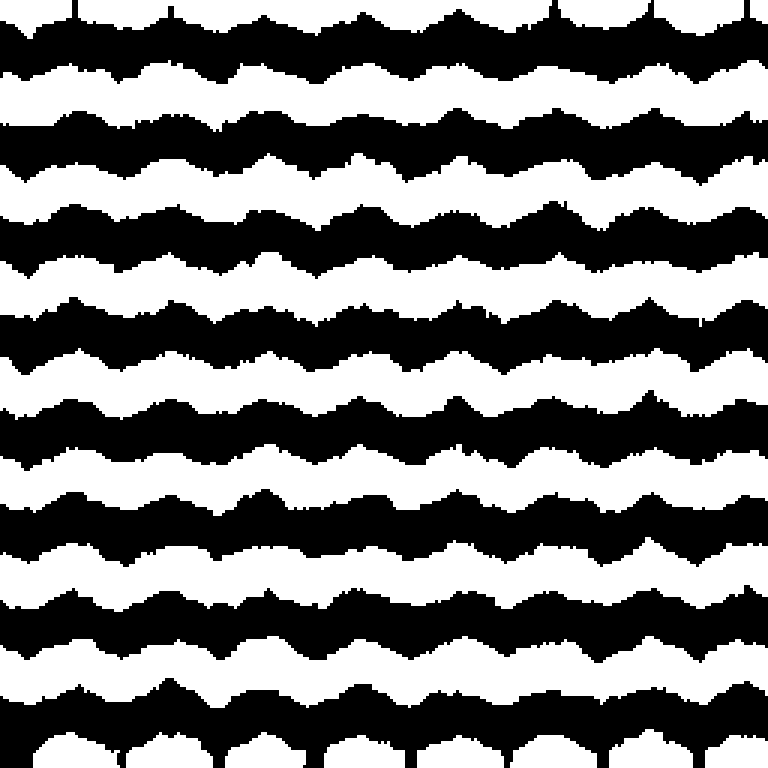
Give the GLSL for this pattern, as a WebGL 1 fragment shader.

```glsl
precision highp float;

// Eight wavy black bands on white, each with eight scalloped lobes.
// Upper edges rise to cusps and lower edges hang in cusps; noise roughens both
// before the result is thresholded on a coarse square grid.

uniform vec2 u_resolution;

const vec3 INK = vec3(0.0);
const vec3 PAPER = vec3(1.0);
const float GRID = 256.0;        // square cells across the canvas
const float REPEATS = 8.0;       // lobes across and bands down
const float PITCH = GRID / REPEATS;
const float VALLEY_PHASE = 0.28; // place of the valley within a repeat
const float HALF_BAND = 8.5;     // half the band thickness, in cells
const float WAVE = 3.2;          // wave amplitude, in cells
const float SCALLOP = 1.35;      // 1 = zigzag, 2 = round scallops
const float LUMP_SIZE = 9.0;
const float LUMP_HEIGHT = 3.4;
const float GRAIN_SIZE = 3.0;
const float GRAIN_HEIGHT = 2.8;
const float COLUMN_JITTER = 0.9;
const float BORDER = 8.0;        // depth of the border strips, in cells
const float TOP_TICK = 1.8;      // half widths of the border ticks
const float BOTTOM_TICK = 2.8;
const float CORNER = 9.5;        // size of the filled lower left corner

float hash(vec2 p) {
  vec3 q = fract(p.xyx * 0.1031);
  q += dot(q, q.yzx + 33.33);
  return fract((q.x + q.y) * q.z);
}

float valueNoise(vec2 p) {
  vec2 i = floor(p);
  vec2 f = fract(p);
  f = f * f * (3.0 - 2.0 * f);
  float low = mix(hash(i), hash(i + vec2(1.0, 0.0)), f.x);
  float high = mix(hash(i + vec2(0.0, 1.0)), hash(i + vec2(1.0)), f.x);
  return mix(low, high, f.y);
}

// Vertical displacement of the edges, in cells
float roughness(vec2 cell, float edgeId) {
  float lumps = valueNoise(cell / LUMP_SIZE + 17.0) - 0.5;
  float grain = valueNoise(cell / GRAIN_SIZE + 71.0) - 0.5;
  float jitter = hash(vec2(cell.x, edgeId + 131.0)) - 0.5;
  return LUMP_HEIGHT * lumps + GRAIN_HEIGHT * grain + COLUMN_JITTER * jitter;
}

// Ticks that join the outer bands to the border; some are missing
float borderTicks(vec2 cell, float lobe, float rise) {
  float wobble = 1.5 * (valueNoise(cell / GRAIN_SIZE + 43.0) - 0.5);
  float fromPeak = (1.0 - rise) * PITCH * 0.5;
  float fromValley = rise * PITCH * 0.5;
  float topWidth = TOP_TICK * (1.6 * hash(vec2(floor(lobe), 5.0)) - 0.3);
  float bottomWidth = BOTTOM_TICK * (hash(vec2(floor(lobe + 0.5), 9.0)) + 0.2);
  float top = min(topWidth + wobble - fromPeak, cell.y - GRID + BORDER);
  float bottom = min(bottomWidth + wobble - fromValley, BORDER - cell.y);
  return max(top, bottom);
}

float inkAt(vec2 uv) {
  vec2 cell = floor(uv * GRID) + 0.5;
  float lobe = cell.x / PITCH - VALLEY_PHASE;
  float rise = 1.0 - abs(2.0 * fract(lobe) - 1.0); // 0 valley, 1 peak

  // Height above the centre of this band
  float band = cell.y / PITCH;
  float height = (fract(band) - 0.5) * PITCH;
  height += roughness(cell, floor(band * 2.0));

  // Mirrored scallops form the two edges
  float upper = HALF_BAND + WAVE * (2.0 * pow(rise, SCALLOP) - 1.0);
  float lower = -HALF_BAND + WAVE * (1.0 - 2.0 * pow(1.0 - rise, SCALLOP));
  float inside = min(upper - height, height - lower);

  inside = max(inside, borderTicks(cell, lobe, rise));
  inside = max(inside, CORNER - max(cell.x, cell.y));
  return step(0.0, inside);
}

void main() {
  // Four samples per pixel smooth the cell edges at any size
  float ink = 0.0;
  for (int j = 0; j < 2; j++) {
    for (int i = 0; i < 2; i++) {
      vec2 offset = (vec2(float(i), float(j)) - 0.5) * 0.5;
      ink += 0.25 * inkAt((gl_FragCoord.xy + offset) / u_resolution);
    }
  }
  gl_FragColor = vec4(mix(PAPER, INK, ink), 1.0);
}
```
